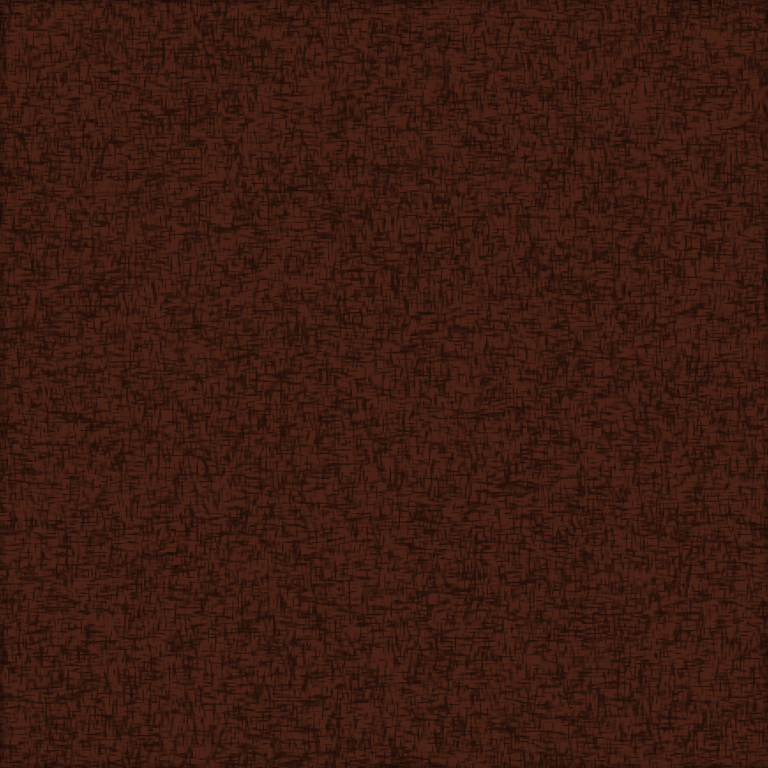
Give the GLSL for this texture, as a Shadertoy shader.

```glsl
const vec3 THREAD_DARK  = vec3(0.122, 0.055, 0.031);
const vec3 THREAD_LIGHT = vec3(0.303, 0.135, 0.085);
const float ROWS = 435.0;          // thread rows across the canvas
const float WEFT_DASHES = 92.0;    // dashes along a horizontal thread
const float WARP_DASHES = 104.0;   // dashes along a vertical thread
const float SOFTNESS = 0.25;       // how far crossing threads blend
const float WOBBLE_SCALE = 30.0;
const float WOBBLE = 0.0018;
const float PATCH_SCALE = 22.0;
const float PATCH_DEPTH = 0.06;
const float GRAIN_SCALE = 440.0;
const float GRAIN_DEPTH = 0.18;
const float EDGE_WIDTH = 0.011;
const float EDGE_DEPTH = 0.16;

float hash(vec2 p) {
    vec3 q = fract(p.xyx * 0.1031);
    q += dot(q, q.yzx + 33.33);
    return fract((q.x + q.y) * q.z);
}

float noise(vec2 p) {
    vec2 cell = floor(p);
    vec2 f = fract(p);
    f = f * f * (3.0 - 2.0 * f);
    float low = mix(hash(cell), hash(cell + vec2(1, 0)), f.x);
    float high = mix(hash(cell + vec2(0, 1)), hash(cell + vec2(1, 1)), f.x);
    return mix(low, high, f.y);
}

// One thread: smooth random shade along its length, randomly shifted
float thread(float along, float row, float seed) {
    along += 17.0 * hash(vec2(row, seed));
    float cell = floor(along);
    float f = smoothstep(0.0, 1.0, along - cell);
    vec2 key = vec2(cell, row + seed);
    return mix(hash(key), hash(key + vec2(1, 0)), f);
}

// Parallel threads, blended across neighbouring rows
float threads(vec2 p, float dashes, float seed) {
    float y = p.y * ROWS;
    float row = floor(y);
    float f = smoothstep(0.0, 1.0, y - row);
    float along = p.x * dashes;
    return mix(thread(along, row, seed), thread(along, row + 1.0, seed), f);
}

void mainImage(out vec4 fragColor, in vec2 fragCoord) {
    vec2 uv = fragCoord / iResolution.y;

    // Slightly crooked weave
    vec2 bend = vec2(noise(uv * WOBBLE_SCALE + 11.0),
                     noise(uv * WOBBLE_SCALE + 57.0)) - 0.5;
    vec2 cloth = uv + WOBBLE * bend;
    float weft = threads(cloth, WEFT_DASHES, 401.0);
    float warp = threads(cloth.yx, WARP_DASHES, 1207.0);
    float weave = mix(min(weft, warp), 0.5 * (weft + warp), SOFTNESS);

    // Faint patches and fine grain
    weave += PATCH_DEPTH * (noise(uv * PATCH_SCALE + 90.0) - 0.5);
    weave += GRAIN_DEPTH * (noise(uv * GRAIN_SCALE + 300.0) - 0.5);
    vec3 color = mix(THREAD_DARK, THREAD_LIGHT, smoothstep(-0.05, 0.7, weave));

    // Worn, darker rim
    vec2 border = min(fragCoord, iResolution.xy - fragCoord) / iResolution.y;
    float rim = 1.0 - smoothstep(0.0, EDGE_WIDTH, min(border.x, border.y));
    color *= 1.0 - EDGE_DEPTH * rim * 2.0 * noise(uv * 40.0);

    fragColor = vec4(color, 1.0);
}
```
